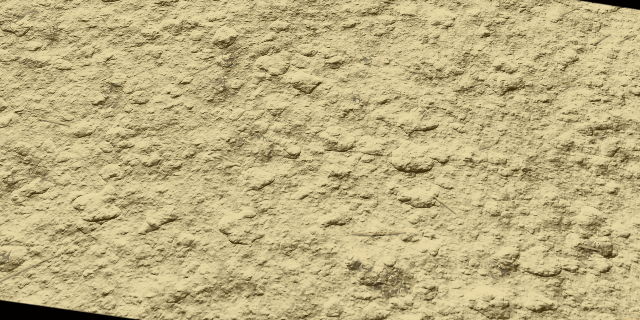
Reproduce this texture procedurally as a Shadertoy shader.

```glsl
#define LIGHT_DIR vec2(-0.28, 0.96)
#define NEAR_STEP 0.004
#define FAR_STEP 0.018
#define CONTRAST 1.08
#define GRAIN_RELIEF 0.55
#define CLOD_RELIEF 0.68
#define MEDIAN_SHADE 0.29
#define SHADE_SPREAD 0.74
#define SOIL_DARK vec3(0.40, 0.34, 0.19)
#define SOIL_LIGHT vec3(0.89, 0.83, 0.635)
#define ROOT_COLOR vec3(0.30, 0.27, 0.21)
#define STRAW_COLOR vec3(0.85, 0.76, 0.53)

float hash(vec2 p) {
    return fract(sin(dot(p, vec2(127.1, 311.7))) * 43758.5453);
}

vec2 hash2(vec2 p) {
    return vec2(hash(p), hash(p + 37.3));
}

float noise(vec2 p) {
    vec2 i = floor(p), f = fract(p);
    f = f * f * (3.0 - 2.0 * f);
    return mix(mix(hash(i), hash(i + vec2(1, 0)), f.x),
               mix(hash(i + vec2(0, 1)), hash(i + vec2(1, 1)), f.x), f.y);
}

// Rounded lumps scattered on a jittered grid
float clods(vec2 p, float scale, float share) {
    vec2 q = p * scale + scale;
    q += 0.35 * (vec2(noise(q * 3.0), noise(q * 3.0 + 19.0)) - 0.5);
    vec2 cell = floor(q);
    float height = 0.0;
    for (int j = -1; j <= 1; j++)
    for (int i = -1; i <= 1; i++) {
        vec2 id = cell + vec2(i, j);
        vec2 rnd = hash2(id + scale);
        float size = hash(id + 71.7);
        float radius = mix(0.18, 0.55, size * size);
        vec2 d = (q - id - 0.1 - 0.8 * rnd) * vec2(1.0, 1.2) / radius;
        float dome = radius * pow(max(1.0 - dot(d, d), 0.0), 0.7);
        height = max(height, dome * step(hash(id + 13.1), share));
    }
    return CLOD_RELIEF * height / scale;
}

float soilHeight(vec2 p) {
    float height = clods(p, 8.0, 0.35) + clods(p, 16.0, 0.6) + clods(p, 31.0, 0.9)
                 + clods(p, 58.0, 1.0) + clods(p, 105.0, 1.0);
    float freq = 13.0;
    mat2 turn = mat2(0.8, 0.6, -0.6, 0.8);
    for (int k = 0; k < 5; k++) {
        p = turn * p;
        height += GRAIN_RELIEF * noise(p * freq + float(k) * 17.0) / freq;
        freq *= 2.0;
    }
    return height;
}

// Sparse straws: x = body, y = shadow below
vec2 straws(vec2 p, float scale, float share) {
    vec2 cell = floor(p * scale), mask = vec2(0);
    for (int j = -1; j <= 1; j++)
    for (int i = -1; i <= 1; i++) {
        vec2 id = cell + vec2(i, j);
        vec2 rnd = hash2(id + scale);
        float angle = 1.4 * (hash(id + 5.9) - 0.55);
        vec2 dir = vec2(cos(angle), sin(angle));
        vec2 d = p - (id + rnd) / scale;
        float reach = mix(0.12, 0.4, rnd.x) / scale;
        float along = dot(d, dir);
        float across = dot(d, vec2(-dir.y, dir.x)) + 2.0 * along * along * (rnd.y - 0.5);
        float ends = max(abs(along) - reach, 0.0);
        float keep = step(hash(id + 83.3), share);
        mask.x = max(mask.x, keep * smoothstep(0.005, 0.001, length(vec2(ends, across))));
        mask.y = max(mask.y, keep * smoothstep(0.005, 0.001, length(vec2(ends, across + 0.005))));
    }
    return mask;
}

// Root tufts: x = shaded clump, y = tangled fibres
vec2 tufts(vec2 p) {
    vec2 q = p * 5.0 + 0.5 * vec2(noise(p * 22.0), noise(p * 22.0 + 8.0));
    vec2 cell = floor(q);
    float mask = 0.0;
    for (int j = -1; j <= 1; j++)
    for (int i = -1; i <= 1; i++) {
        vec2 id = cell + vec2(i, j);
        vec2 d = (q - id - hash2(id + 47.0)) * vec2(1.0, 1.5);
        float radius = mix(0.2, 0.45, hash(id + 9.4));
        mask = max(mask, step(hash(id + 61.0), 0.35) * smoothstep(radius, 0.0, length(d)));
    }
    float fibre = abs(noise(p * vec2(75.0, 45.0) + 4.0 * noise(p * 25.0)) - 0.5);
    return vec2(mask, mask * smoothstep(0.16, 0.03, fibre));
}

void mainImage(out vec4 fragColor, in vec2 fragCoord) {
    vec2 uv = fragCoord / iResolution.y;
    float pixel = 1.0 / iResolution.y;

    // Mild perspective: finer soil toward the top
    vec2 p = vec2((uv.x - 1.0) * (0.85 + 0.4 * uv.y) + 3.0, uv.y * (0.9 + 0.3 * uv.y));

    // Slopes toward the light, loose crumbs and shaded clumps
    float height = soilHeight(p);
    float slope = (height - soilHeight(p + LIGHT_DIR * NEAR_STEP)) / NEAR_STEP;
    float shadow = (height - soilHeight(p + LIGHT_DIR * FAR_STEP)) / FAR_STEP;
    float patches = noise(p * 3.5) + noise(p * 8.0) - 1.0;
    float crumbs = noise(p * 95.0) + noise(p * 190.0 + 31.0) - 1.0;
    vec2 tuft = tufts(p);
    float light = CONTRAST * (slope + 0.4 * shadow) + 0.6 * patches + 0.9 * crumbs;
    light = 2.2 * tanh((light - 1.1 * tuft.x + 0.06) / 2.2);
    float tone = 1.1 - MEDIAN_SHADE * exp(-SHADE_SPREAD * light);
    vec3 color = mix(SOIL_DARK, SOIL_LIGHT, max(tone, -0.4));

    // Plant remains
    color = mix(color, ROOT_COLOR, 0.6 * tuft.y);
    vec2 straw = max(straws(p, 4.0, 0.09), straws(p + 0.37, 9.0, 0.05));
    color *= 1.0 - 0.3 * straw.y;
    color = mix(color, STRAW_COLOR * (0.8 + 0.3 * noise(p * 60.0)), 0.7 * straw.x);

    // Black slanted corners
    float lower = uv.y - 0.0625 + 0.141 * uv.x;
    float upper = 1.0 - 0.155 * (uv.x - 1.8) - uv.y;
    float inside = smoothstep(-pixel, pixel, min(lower, upper));
    fragColor = vec4(mix(vec3(0.01, 0.0, 0.0), color, inside), 1.0);
}
```
